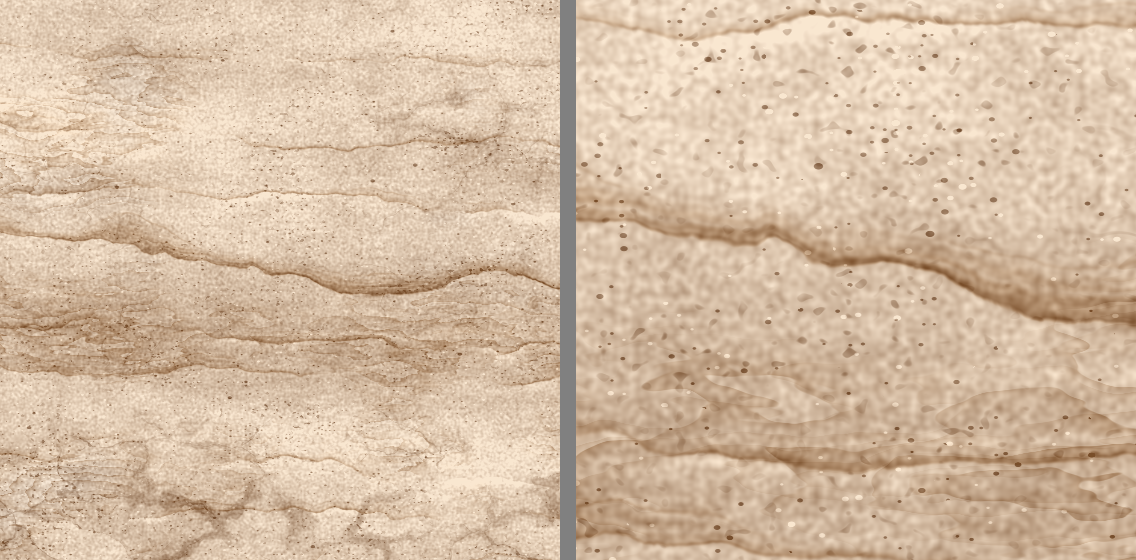
Left: the whole. Right: its middle third, enlarged.
This texture is drawn by a WebGL 1 fragment shader. Its source:

```glsl
precision highp float;
// Beige travertine: folded brown veins, cracked stone fragments and small pits.
uniform vec2 u_resolution;

vec2 hash2(vec2 p) {
  vec3 q = fract(p.xyx * vec3(0.1031, 0.1030, 0.0973));
  q += dot(q, q.yzx + 33.33);
  return fract((q.xx + q.yz) * q.zy);
}

float corner(vec2 cell, vec2 offset) {
  return dot(hash2(cell) * 2.0 - 1.0, offset);
}

// Gradient noise, roughly -1 to 1
float noise(vec2 p) {
  vec2 i = floor(p), f = fract(p), u = f * f * f * (f * (f * 6.0 - 15.0) + 10.0);
  vec2 e = vec2(1.0, 0.0);
  return 1.5 * mix(mix(corner(i, f), corner(i + e, f - e), u.x),
                   mix(corner(i + e.yx, f - e.yx), corner(i + 1.0, f - 1.0), u.x), u.y);
}

float fbm(vec2 p) {
  float sum = 0.0, amp = 1.0;
  for (int i = 0; i < 5; i++) {
    sum += amp * noise(p);
    p = p * 2.03 + vec2(17.3, 9.1);
    amp *= 0.5;
  }
  return sum;
}

// x: distance to the nearest fragment border, y: random value of the fragment
vec2 fragments(vec2 p) {
  vec2 i = floor(p), f = fract(p);
  float near = 8.0, second = 8.0, id = 0.0;
  for (int y = -1; y <= 1; y++) {
    for (int x = -1; x <= 1; x++) {
      vec2 g = vec2(float(x), float(y)), h = hash2(i + g + 40.0);
      float d = length(g + h - f);
      if (d < near) { second = near; near = d; id = h.x; }
      else second = min(second, d);
    }
  }
  return vec2(second - near, id);
}

// Scattered flattened dots, one per cell at most
float specks(vec2 p, float scale, float density) {
  vec2 cell = floor(p * scale), h = hash2(cell + scale), k = hash2(cell + 71.7);
  vec2 d = fract(p * scale) - 0.3 - 0.4 * h;
  float radius = 0.1 + 0.15 * k.y * k.y;
  float soft = 0.6 * scale / u_resolution.y;
  return step(k.x, density) * (1.0 - smoothstep(radius - soft, radius + soft, length(d * vec2(0.8, 1.15))));
}

// Agate layers: a sharp edge on one side of each contour, a fade on the other
float layers(float field) {
  float f = fract(field);
  return (0.3 * f + 0.7 * pow(f, 5.0)) * smoothstep(1.0, 0.95, f);
}

void main() {
  vec2 p = gl_FragCoord.xy / u_resolution.y;
  vec2 q = p + vec2(0.03, 0.014) * vec2(fbm(p * vec2(4.0, 6.0)), fbm(p * vec2(5.0, 7.0) + 31.0));
  q += 0.004 * vec2(noise(p * vec2(24.0, 30.0)), noise(p * vec2(24.0, 30.0) + 77.0));

  // Broad zones of the slab
  float brownZone = exp(-pow((q.y - 0.42 + 0.06 * p.x) / 0.1, 2.0));
  float creamZone = exp(-pow((q.y - 0.78) / 0.12, 2.0)) * smoothstep(0.65, 0.1, q.x);
  float brokenZone = smoothstep(0.29, 0.2, q.y) + 0.6 * smoothstep(0.45, 0.85, q.x) * smoothstep(0.6, 0.68, q.y);
  float patches = fbm(p * vec2(3.0, 5.0) + 63.0);

  // Clouds, fine layering and grain
  float tone = 0.9 - 0.2 * brownZone + 0.22 * creamZone;
  tone += 0.17 * fbm(q * vec2(1.8, 7.0)) + 0.12 * fbm(p * vec2(14.0, 24.0) + 5.0);
  tone += 0.11 * noise(q * vec2(5.0, 80.0)) * (0.3 + brownZone);
  tone += 0.17 * noise(p * vec2(85.0, 105.0)) + 0.3 * noise(p * 190.0 + 9.0);

  // Folded layers, strongest in the brown and cream zones
  float foldZone = smoothstep(0.0, 0.5, 0.6 * patches + 0.6 * brownZone + 0.65 * creamZone + 0.3 * brokenZone - 0.1);
  float fold = layers(3.6 * fbm(q * vec2(2.2, 8.0) + vec2(3.0, 12.0)) + 0.35);
  float fineFold = layers(5.0 * fbm(q * vec2(1.5, 9.0) + vec2(44.0, 70.0)) + 0.6);
  float warmth = foldZone * (0.5 * fold + 0.2 * fineFold);
  tone -= warmth;

  // Long veins running across the slab
  for (int i = 0; i < 8; i++) {
    float k = float(i);
    vec2 h = hash2(vec2(k * 3.7, 11.0));
    float isMain = exp(-pow(k - 4.0, 2.0) * 3.0);
    float height = 0.07 + 0.118 * k + 0.05 * (h.x - 0.5) - (0.02 + 0.11 * isMain + 0.01 * k * h.y) * (p.x - 0.4);
    height += 0.06 * isMain * smoothstep(0.68, 0.9, p.x);
    height += 0.024 * fbm(vec2(q.x * 2.6, k * 17.3)) + 0.008 * fbm(vec2(q.x * 15.0, k * 5.1));
    float d = q.y - height;
    float presence = smoothstep(-0.4, 0.25, fbm(vec2(p.x * 2.6, k * 9.7)) + 0.5 * isMain);
    float swell = smoothstep(-0.5, 0.5, noise(vec2(p.x * 5.0, k * 7.9)) + 0.2 * isMain);
    float width = 0.004 + swell * (0.006 + 0.016 * h.y + 0.014 * isMain);
    float body = smoothstep(-0.002, 0.001, d) * exp(-pow(max(d, 0.0) / width, 2.0));
    body *= 0.85 + 0.6 * noise(vec2(q.x * 12.0, d * 190.0));
    float line = exp(-pow(d / 0.0018, 2.0));
    float upper = exp(-pow((d - width * 1.3) / 0.0017, 2.0)) * swell;
    float vein = presence * ((0.34 + 0.34 * isMain) * body + 0.26 * line + 0.24 * upper);
    tone -= vein;
    warmth += vein;
    // Pale lens below the vein
    float lens = smoothstep(0.0, 0.5, noise(vec2(p.x * 6.0, k * 4.3)));
    tone += 0.3 * (1.0 - isMain) * lens * smoothstep(0.0, -0.003, d) * smoothstep(-0.005 - 0.018 * lens, -0.003, d);
  }

  // Stone fragments in a darker filling, with thin wandering cracks
  vec2 wander = vec2(fbm(p * 14.0), fbm(p * 14.0 + 50.0));
  vec2 stone = fragments(q * vec2(7.0, 11.0) + 0.2 * wander);
  float filling = smoothstep(-0.1, 0.6, fbm(p * vec2(4.0, 6.0) + 90.0));
  tone += brokenZone * 0.22 * (stone.y - 0.5);
  tone -= brokenZone * filling * (0.08 + 0.38 * (1.0 - smoothstep(0.1, 0.2, stone.x)));
  float crackMask = brokenZone * smoothstep(-0.4, 0.3, patches);
  tone -= 0.36 * crackMask * (1.0 - smoothstep(0.01, 0.045, stone.x));
  float hairline = abs(fbm(q * vec2(3.0, 4.0) + 120.0));
  tone -= 0.2 * (1.0 - smoothstep(0.004, 0.018, hairline)) * smoothstep(-0.2, 0.3, patches);

  // Ragged pores, clustered dark pits and light flecks
  float cluster = smoothstep(-0.2, 0.8, fbm(p * vec2(5.0, 9.0) + 200.0));
  float pores = smoothstep(0.38, 0.6, noise(p * vec2(110.0, 150.0) + 300.0));
  tone -= pores * (0.15 + 0.55 * cluster);
  tone -= 0.8 * specks(p, 140.0, 0.03 + 0.22 * cluster);
  tone -= 0.9 * specks(p + 0.37, 75.0, 0.006 + 0.03 * cluster);
  tone += 0.4 * specks(p + 0.71, 130.0, 0.04 + 0.12 * cluster);

  // Brown to cream, greyer in plain stone and warmer in veins
  vec3 color = mix(vec3(0.59, 0.46, 0.35), vec3(0.93, 0.85, 0.76), clamp(tone, -0.4, 1.14));
  color += vec3(0.02, 0.0, -0.025) * min(warmth * 2.0, 1.0);
  color += vec3(-0.015, -0.002, 0.014) * smoothstep(0.0, 0.8, patches) * (1.0 - brownZone);
  gl_FragColor = vec4(color, 1.0);
}
```
